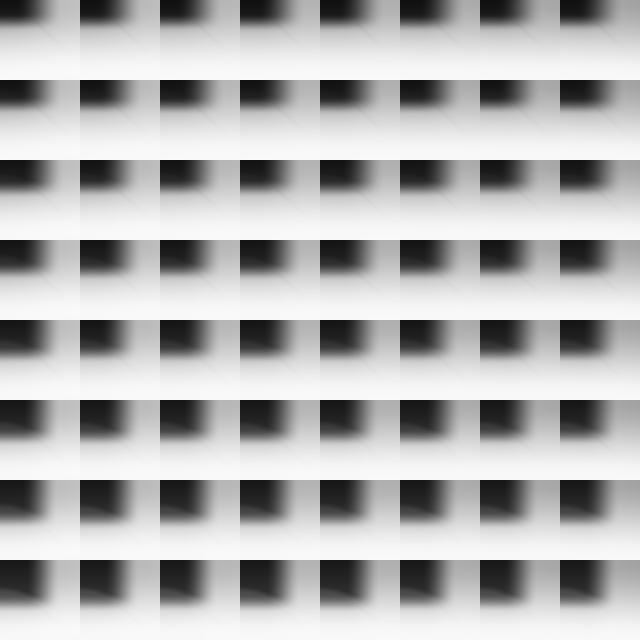
Reproduce this pattern procedurally as a Shadertoy shader.

```glsl
float hash(vec2 p) {
    return fract(sin(dot(p, vec2(12.9898, 78.233))) * 43758.5453);
}

// Grey level of a soft-shadowed tile; p counts tiles from the top left
float tileShade(vec2 p) {
    vec2 id = floor(p), q = fract(p);
    vec2 drift = id / 7.0;
    float wobble = hash(id) - 0.5;
    float ledge = mix(0.29, 0.54, drift.y) + 0.015 * wobble;

    // Light ground, brightening downwards and dimmer at the right columns
    float light = mix(0.69, 0.975, smoothstep(0.0, 0.95, q.y));
    light += (0.07 - 0.13 * drift.x) * q.x * (1.0 - q.y);

    // Shadow block with a broad side falloff and a tighter lower edge
    float spread = mix(0.29, 0.22, drift.y);
    float middle = 0.52 + 0.05 * wobble;
    float side = 1.0 - smoothstep(middle - spread, middle + spread, q.x);
    float under = 1.0 - smoothstep(ledge - 0.12, ledge + 0.11, q.y);
    light -= 0.11 * side * exp(-max(q.y - ledge, 0.0) / 0.12);

    // Curved band inside the shadow, tapering to a tip at its corner
    float arch = ledge - 0.17 + 0.6 * q.x * q.x;
    float band = smoothstep(arch - 0.06, arch + 0.04, q.y);
    float dark = 0.06 + 0.03 * drift.y + 0.22 * q.y + 0.11 * drift.y * band;

    // Faint crease running diagonally from the corner
    float d = q.y - ledge - 0.9 * (q.x - 0.45);
    float crease = exp(-d * d / 0.0012) * smoothstep(0.38, 0.5, q.x);
    crease *= 1.0 - smoothstep(0.5, 0.95, q.x);
    light -= 0.025 * crease * (1.0 - 0.6 * drift.y);

    return mix(light, dark, side * under);
}

void mainImage(out vec4 fragColor, in vec2 fragCoord) {
    // Four samples per pixel smooth the tile borders
    float grey = 0.0;
    for (int i = 0; i < 4; i++) {
        vec2 offset = vec2(i % 2, i / 2) * 0.5 - 0.25;
        vec2 uv = (fragCoord + offset) / iResolution.xy;
        grey += 0.25 * tileShade(8.0 * vec2(uv.x, 1.0 - uv.y));
    }
    fragColor = vec4(vec3(grey), 1.0);
}
```
